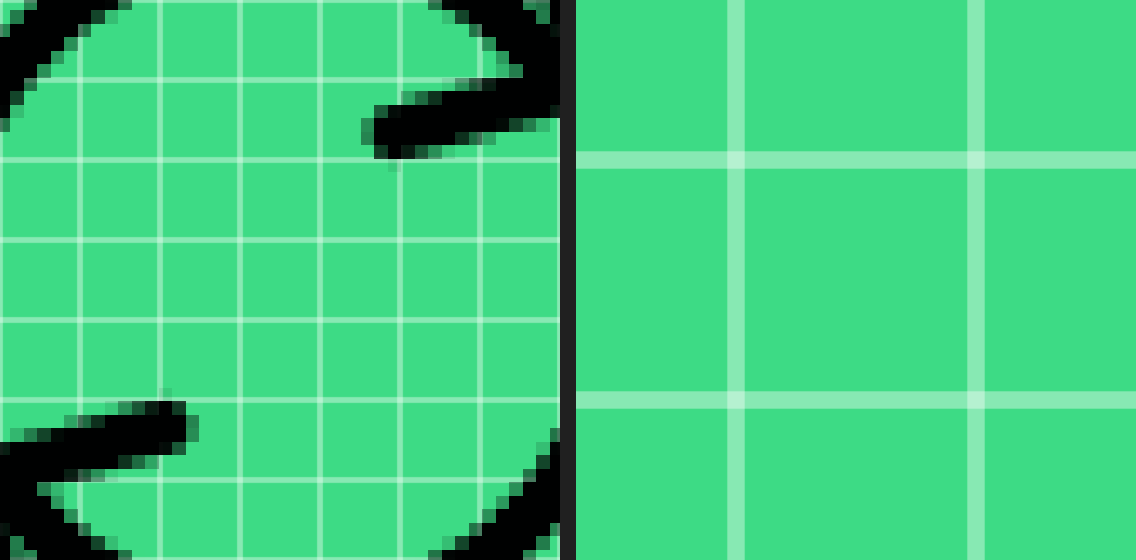
Left: the whole. Right: its middle third, enlarged.
Reproduce this pattern procedurally as a WebGL 1 fragment shader.

```glsl
precision highp float;

uniform vec2 u_resolution;

const vec3 GREEN = vec3(0.24, 0.86, 0.52);
const vec3 INK = vec3(0.0, 0.004, 0.004);
const float GRID_CELLS = 7.0;
const float GRID_WIDTH = 0.0104;
const float GRID_OPACITY = 0.38;
const float MOSAIC_CELLS = 41.5;
const float ARC_RADIUS = 0.615;
const float STROKE_HALF_WIDTH = 0.048;

float segmentDistance(vec2 p, vec2 a, vec2 b) {
  vec2 ab = b - a;
  float t = clamp(dot(p - a, ab) / dot(ab, ab), 0.0, 1.0);
  return length(p - a - ab * t);
}

// Positive on the left side of the line from a to b
float sideDistance(vec2 p, vec2 a, vec2 b) {
  vec2 dir = normalize(b - a);
  return dot(p - a, vec2(-dir.y, dir.x));
}

// Coverage of evenly spaced lines along one axis
float gridLine(float x, float cells, float width, float pixel) {
  float d = abs(fract(x * cells + 0.5) - 0.5) / cells;
  return 1.0 - smoothstep(-pixel, pixel, d - 0.5 * width);
}

// Two circling arrows, each the half turn of the other
float arrowsDistance(vec2 p, float radius, float halfWidth) {
  vec2 q = p.y < 0.0 ? -p : p;
  vec2 tail = vec2(0.206, 0.263);
  vec2 corner = vec2(0.557, 0.359);
  vec2 barb = vec2(0.461, 0.711);

  float arc = abs(length(q) - radius) - halfWidth;
  arc = max(arc, -sideDistance(q, tail, corner));
  float head = min(segmentDistance(q, tail, corner),
                   segmentDistance(q, corner, barb)) - halfWidth;
  return min(arc, head);
}

// Centre of the coarse square containing p
vec2 mosaic(vec2 p, float cells) {
  return (floor(p * cells) + 0.5) / cells;
}

void main() {
  float scale = min(u_resolution.x, u_resolution.y);
  vec2 uv = (gl_FragCoord.xy - 0.5 * u_resolution) / scale + 0.5;
  float pixel = 0.9 / scale;

  // Translucent grid, brighter where lines cross
  vec3 color = GREEN;
  float across = gridLine(uv.x, GRID_CELLS, GRID_WIDTH, pixel);
  float down = gridLine(uv.y, GRID_CELLS, GRID_WIDTH, pixel);
  color = mix(color, vec3(1.0), GRID_OPACITY * across);
  color = mix(color, vec3(1.0), GRID_OPACITY * down);

  // Blocky arrows with partly covered edge squares
  vec2 block = mosaic(uv - 0.5, MOSAIC_CELLS);
  float d = arrowsDistance(block, ARC_RADIUS, STROKE_HALF_WIDTH);
  float coverage = clamp(0.5 - d * MOSAIC_CELLS, 0.0, 1.0);
  color = mix(color, INK, coverage);

  gl_FragColor = vec4(color, 1.0);
}
```
